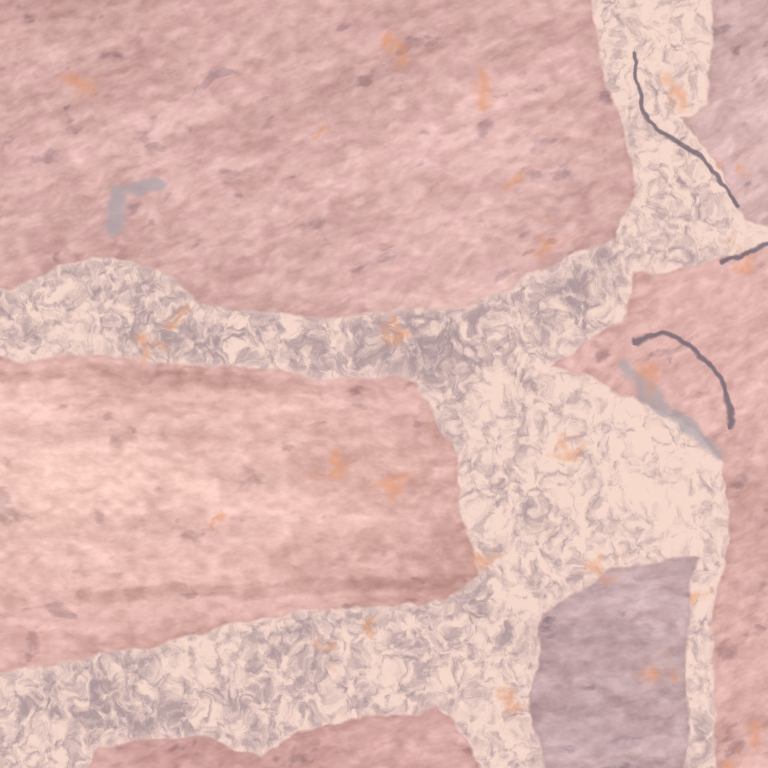
Write a Shadertoy shader that draws this texture.

```glsl
float hash(vec2 p) {
    uvec2 k = uvec2(ivec2(floor(p))) * uvec2(1597334673u, 3812015801u);
    uint h = (k.x ^ k.y) * 1597334673u;
    h = (h ^ (h >> 15)) * 2246822519u;
    return float((h ^ (h >> 13)) >> 8) / 16777216.0;
}

float noise(vec2 p) {
    vec2 i = floor(p), f = fract(p);
    f = f * f * (3.0 - 2.0 * f);
    return mix(mix(hash(i), hash(i + vec2(1, 0)), f.x),
               mix(hash(i + vec2(0, 1)), hash(i + vec2(1, 1)), f.x), f.y);
}

// Fractal noise centred on zero
float fbm(vec2 p) {
    float sum = 0.0, amplitude = 0.5;
    for (int i = 0; i < 4; i++) {
        sum += amplitude * (noise(p) - 0.5);
        p = mat2(1.6, 1.2, -1.2, 1.6) * p + 17.3;
        amplitude *= 0.5;
    }
    return sum;
}

vec2 fbm2(vec2 p) { return vec2(fbm(p), fbm(p + 41.7)); }

mat2 rotation(float a) { return mat2(cos(a), -sin(a), sin(a), cos(a)); }

float segment(vec2 p, vec2 a, vec2 b) {
    vec2 ab = b - a;
    return length(p - a - ab * clamp(dot(p - a, ab) / dot(ab, ab), 0.0, 1.0));
}

// Signed distance to an eight-cornered outline, negative inside
float outline(vec2 p, vec2 v[8]) {
    float d = 9.0, side = 1.0;
    for (int i = 0, j = 7; i < 8; j = i, i++) {
        d = min(d, segment(p, v[i], v[j]));
        vec2 e = v[j] - v[i], w = p - v[i];
        bvec3 c = bvec3(p.y >= v[i].y, p.y < v[j].y, e.x * w.y > e.y * w.x);
        if (all(c) || all(not(c))) side = -side;
    }
    return side * d;
}

// Stone face with slanted bedding streaks, pits and fine wavy grain
vec3 stoneFace(vec2 p, float tilt, vec3 base) {
    vec2 r = rotation(tilt) * p;
    vec2 w = r + 0.012 * fbm2(r * 30.0);
    float streak = fbm(w * vec2(5.0, 32.0));
    float grain = fbm(w * vec2(65.0, 105.0));
    float crease = 1.0 - smoothstep(0.0, 0.13, abs(fbm(w * vec2(13.0, 38.0) + 8.0)));
    float pit = smoothstep(0.19, 0.32, fbm(w * vec2(24.0, 40.0) + 60.0));
    vec3 c = base + 0.15 * streak + 0.20 * grain + 0.11 * fbm(p * 5.0);
    return c - crease * vec3(0.022, 0.026, 0.022) - pit * vec3(0.12, 0.10, 0.08);
}

// Rough mortar of pale curls over grey hollows
vec3 mortarFace(vec2 p) {
    vec2 w = p + 0.035 * fbm2(p * 38.0);
    float curl = abs(fbm(w * vec2(62.0, 48.0)));
    float grain = fbm(w * 115.0);
    float pale = 0.49 + 0.22 * smoothstep(0.58, 0.75, p.x) + 0.8 * fbm(p * 8.0 + 3.0);
    float tone = pale + 1.1 * grain + 1.5 * (curl - 0.11) + 0.5 * fbm(w * 32.0);
    return mix(vec3(0.69, 0.60, 0.61), vec3(0.97, 0.85, 0.80), smoothstep(0.0, 1.0, tone));
}

// Lays a stone over the mortar with a pale joint and a shaded rim
vec3 layStone(vec3 wall, vec3 face, float d) {
    wall = mix(wall, vec3(0.96, 0.83, 0.79), 0.45 * exp(-max(d, 0.0) / 0.008));
    face -= 0.05 * exp(min(d, 0.0) / 0.007);
    return mix(wall, face, smoothstep(0.003, -0.003, d));
}

// Rusty spots scattered over a jittered grid
float rust(vec2 p, float cells) {
    vec2 g = p * cells + 0.5 * fbm2(p * 42.0);
    float amount = 0.0;
    for (int y = -1; y <= 1; y++)
    for (int x = -1; x <= 1; x++) {
        vec2 id = floor(g) + vec2(x, y);
        vec2 centre = id + vec2(hash(id + 11.0), hash(id + 47.0));
        float radius = mix(0.07, 0.18, hash(id + 83.0)) * step(0.52, hash(id + 29.0));
        amount = max(amount, smoothstep(radius + 0.03, 0.0, length(g - centre)) * step(0.01, radius));
    }
    return amount;
}

float stroke(float d, float width) { return smoothstep(width + 0.002, width * 0.4, d); }

void mainImage(out vec4 fragColor, in vec2 fragCoord) {
    vec2 uv = fragCoord / iResolution.xy;
    vec2 p = uv + 0.035 * fbm2(uv * 10.0) + 0.011 * fbm2(uv * 50.0);
    vec3 rose = vec3(0.865, 0.70, 0.68), blueGrey = vec3(0.67, 0.64, 0.66);

    // Stone outlines
    float upper = outline(p, vec2[8](vec2(-0.1, 1.1), vec2(0.76, 1.1), vec2(0.79, 0.90), vec2(0.83, 0.76),
        vec2(0.81, 0.69), vec2(0.60, 0.60), vec2(0.39, 0.59), vec2(-0.1, 0.64)));
    upper = max(upper, 0.08 - length((p - vec2(0.13, 0.58)) * vec2(0.6, 1.0)));
    float middle = outline(p, vec2[8](vec2(-0.1, 0.55), vec2(0.2, 0.522), vec2(0.55, 0.50), vec2(0.595, 0.41),
        vec2(0.625, 0.25), vec2(0.58, 0.22), vec2(0.38, 0.20), vec2(-0.1, 0.11)));
    float right = outline(p, vec2[8](vec2(0.83, 0.64), vec2(1.1, 0.70), vec2(1.1, -0.1), vec2(0.935, -0.1),
        vec2(0.94, 0.40), vec2(0.87, 0.47), vec2(0.72, 0.52), vec2(0.82, 0.58)));
    float small = outline(p, vec2[8](vec2(0.71, 0.20), vec2(0.80, 0.255), vec2(0.905, 0.27), vec2(0.90, 0.14),
        vec2(0.90, 0.03), vec2(0.87, -0.1), vec2(0.71, -0.1), vec2(0.70, 0.10)));
    float lower = outline(p, vec2[8](vec2(0.04, -0.1), vec2(0.13, 0.03), vec2(0.28, 0.04), vec2(0.34, 0.015),
        vec2(0.40, 0.045), vec2(0.57, 0.075), vec2(0.61, 0.04), vec2(0.66, -0.1)));
    float corner = outline(p, vec2[8](vec2(0.93, 1.1), vec2(0.925, 0.93), vec2(0.915, 0.87), vec2(0.88, 0.85),
        vec2(0.93, 0.78), vec2(0.975, 0.71), vec2(1.1, 0.70), vec2(1.1, 1.1)));

    // Masonry
    float glow = exp(-dot((uv - vec2(0.06, 0.37)) * vec2(2.6, 8.0), (uv - vec2(0.06, 0.37)) * vec2(2.6, 8.0)));
    vec3 warm = vec3(0.89, 0.715, 0.685) + glow * vec3(0.08, 0.09, 0.075);
    vec3 color = mortarFace(uv);
    color = layStone(color, stoneFace(uv, 0.35, rose), upper);
    color = layStone(color, stoneFace(uv + 3.0, 0.0, warm), middle);
    color = layStone(color, stoneFace(uv + 6.0, 0.5, vec3(0.89, 0.715, 0.69)), right);
    color = layStone(color, stoneFace(uv + 9.0, 0.1, vec3(0.77, 0.655, 0.66)), small);
    color = layStone(color, stoneFace(uv + 12.0, 0.2, vec3(0.87, 0.69, 0.67)), lower);
    color = layStone(color, stoneFace(uv + 15.0, 0.6, vec3(0.86, 0.72, 0.71)), corner);

    // Ledges along the middle stone
    float ledge = min(segment(p, vec2(-0.1, 0.522), vec2(0.50, 0.488)), segment(p, vec2(0.1, 0.225), vec2(0.60, 0.243)));
    color -= 0.075 * stroke(ledge, 0.011);

    // Blue-grey scars and rust
    float scar = min(segment(p, vec2(0.145, 0.70), vec2(0.15, 0.75)), segment(p, vec2(0.15, 0.75), vec2(0.20, 0.76)));
    scar = min(scar, segment(p, vec2(0.82, 0.52), vec2(0.93, 0.41)));
    color = mix(color, blueGrey, 0.65 * stroke(scar + 0.02 * fbm(uv * 40.0), 0.012));
    color = mix(color, vec3(0.90, 0.61, 0.45), 0.55 * rust(uv, 7.0));

    // Dark cracks and the rim of the chipped shell
    float crack = min(segment(p, vec2(0.83, 0.93), vec2(0.835, 0.85)), segment(p, vec2(0.835, 0.85), vec2(0.90, 0.80)));
    crack = min(crack, segment(p, vec2(0.90, 0.80), vec2(0.965, 0.73)));
    crack = min(crack, segment(p, vec2(0.945, 0.66), vec2(1.05, 0.70)));
    vec2 shell = rotation(-0.75) * (p - vec2(0.885, 0.495));
    float rim = abs(length(shell * vec2(0.62, 1.0)) - 0.05) + 0.03 * smoothstep(0.01, -0.02, shell.y);
    color = mix(color, vec3(0.45, 0.40, 0.44), 0.8 * stroke(min(crack, rim), 0.0025));

    fragColor = vec4(clamp(color, 0.0, 1.0), 1.0);
}
```
